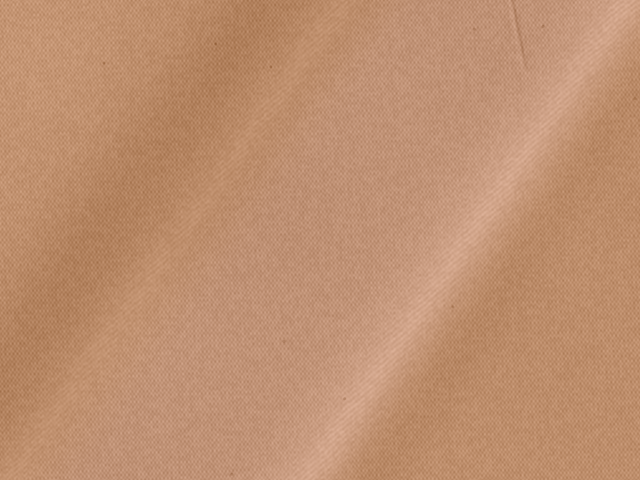
A WebGL 2 fragment shader for this texture:

```glsl
#version 300 es
precision highp float;
// Draped tan cloth: soft diagonal folds shade a fine staggered weave.
// Folds are bell curves across slanted lines; the weave is a warped product
// of cosines that turns to slanted ribs where the cloth bends.
uniform vec2 u_resolution;
out vec4 fragColor;

const float TAU = 6.2831853;
const vec3 CLOTH = vec3(0.738, 0.554, 0.431);
const vec3 TINT = vec3(1.0, 1.08, 1.2);

float hash(vec2 p) {
    vec3 q = fract(vec3(p.xyx) * 0.1031);
    q += dot(q, q.yzx + 33.33);
    return fract((q.x + q.y) * q.z);
}

float noise(vec2 p) {
    vec2 i = floor(p), f = fract(p);
    f = f * f * (3.0 - 2.0 * f);
    float low = mix(hash(i), hash(i + vec2(1, 0)), f.x);
    float high = mix(hash(i + vec2(0, 1)), hash(i + vec2(1, 1)), f.x);
    return mix(low, high, f.y);
}

float bell(float x, float width) {
    return exp(-x * x / (width * width));
}

// Signed distance to the line x = foot + lean * y, positive on the right.
float foldDistance(vec2 p, float foot, float lean) {
    return (p.x - foot - lean * p.y) / sqrt(1.0 + lean * lean);
}

// Bright crest that falls off differently on its two sides.
float crest(float d, float leftWidth, float rightWidth) {
    return bell(d, d < 0.0 ? leftWidth : rightWidth);
}

// Broad light and shade of the drapery.
float foldTone(vec2 p, float leftFold, float rightFold) {
    float cloud = noise(p * 3.5 + 7.0) - 0.5;
    float shade = 0.012 + 0.02 * cloud;
    shade -= (0.062 + 0.035 * cloud) * bell(leftFold + 0.135, 0.105);
    shade -= 0.018 * bell(leftFold - 0.045, 0.035) * smoothstep(0.2, 1.0, p.y);
    shade += 0.012 * bell(leftFold, 0.022);
    shade += 0.020 * bell(length(p - vec2(0.08, 0.9)), 0.2);
    shade += 0.050 * crest(rightFold, 0.085, 0.055 + 0.03 * p.y);
    shade += 0.024 * bell(rightFold, 0.025);
    shade -= 0.036 * bell(rightFold - 0.11, 0.07);
    shade -= 0.012 * smoothstep(0.1, 0.25, rightFold);
    return shade;
}

// Staggered thread bumps, blended into slanted ribs by bend.
float weave(vec2 p, float bend) {
    vec2 wobble = vec2(noise(p * 24.0), noise(p * 24.0 + 50.0)) - 0.5;
    vec2 q = p + 0.003 * wobble + vec2(0.06 * p.y, -0.04 * p.x);
    float bumps = cos(TAU * 124.0 * q.x) * cos(TAU * 92.0 * q.y);
    bumps += 0.25 * cos(TAU * 124.0 * q.x);
    float ribs = 0.6 * cos(TAU * 112.0 * dot(q, vec2(-0.6, 0.8)));
    return mix(bumps, ribs, bend);
}

// Short tapered crease: dark groove with a lit left lip.
float crease(vec2 p, vec2 top, vec2 tip) {
    vec2 along = tip - top;
    float t = dot(p - top, along) / dot(along, along);
    float side = dot(p - top, normalize(vec2(-along.y, along.x)));
    float fade = smoothstep(1.05, 0.75, t);
    return fade * (0.03 * bell(side + 0.007, 0.005) - 0.07 * bell(side, 0.003));
}

// Rare small dark flecks scattered on a grid.
float flecks(vec2 p, float cells) {
    vec2 id = floor(p * cells);
    vec2 centre = 0.3 + 0.4 * vec2(hash(id + 3.0), hash(id + 17.0));
    float d = length(fract(p * cells) - centre);
    return step(0.985, hash(id + 41.0)) * smoothstep(0.12, 0.04, d);
}

void main() {
    vec2 p = gl_FragCoord.xy / u_resolution.y;
    float leftFold = foldDistance(p, 0.015, 0.703);
    float rightFold = foldDistance(p, 0.64, 0.667);

    float bend = max(0.65 * bell(leftFold, 0.035), 0.8 * bell(rightFold, 0.05));
    float tone = foldTone(p, leftFold, rightFold);
    tone += 0.036 * weave(p, bend);
    tone += 0.045 * (noise(p * 190.0) - 0.5);
    tone += crease(p, vec2(1.066, 1.01), vec2(1.098, 0.85));
    tone -= 0.08 * flecks(p, 26.0);

    // The middle panel leans pink, the outer cloth leans golden.
    float pink = smoothstep(0.0, 0.15, leftFold) * smoothstep(0.1, -0.02, rightFold);
    vec3 hue = mix(vec3(0.004, 0.0, -0.012), vec3(0.0, 0.002, 0.012), pink);
    fragColor = vec4(clamp(CLOTH + hue + tone * TINT, 0.0, 1.0), 1.0);
}
```
